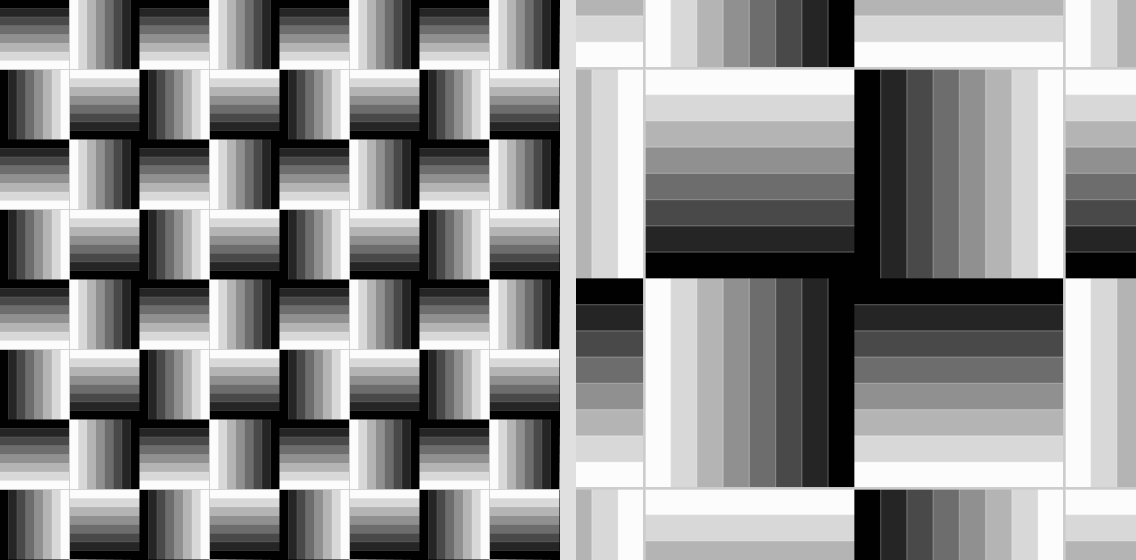
Left: the whole. Right: its middle third, enlarged.
Reproduce this pattern procedurally as a Shadertoy shader.

```glsl
// Basket weave of square cells, each cut into flat grey steps from black to white.
// Mirror-folded coordinates give the ramps; a checker picks their direction.
// Pale hairlines run along the white cell borders and faint seams between steps.

#define CELLS 8.0         // cells across and down, even so that it tiles
#define STEPS 8.0         // grey steps per cell
#define WHITE 0.988       // brightest step
#define BLACK 0.004       // darkest step
#define LINE_GREY 0.80    // border hairline tone
#define LINE_WIDTH 0.0125 // border hairline width, in cells
#define SEAM_WIDTH 0.006  // seam between steps, in cells
#define SEAM_GLOW 0.25    // seam strength
#define OFFSET 0.0078     // shift of the grid, in cells

// Exact coverage of a line by a box of width px at distance d
float lineCover(float d, float width, float px) {
    float h = 0.5 * width;
    return clamp((h - d) / px + 0.5, 0.0, 1.0) - clamp((-h - d) / px + 0.5, 0.0, 1.0);
}

// Stepped grey ramp for t in 0..1, with smoothed steps and faint seams
float steppedRamp(float t, float px) {
    float s = t * STEPS;
    float edge = clamp(floor(s + 0.5), 1.0, STEPS - 1.0);
    float level = edge - 1.0 + clamp((s - edge) / (px * STEPS) + 0.5, 0.0, 1.0);
    float grey = mix(BLACK, WHITE, level / (STEPS - 1.0));
    float seam = lineCover(abs(s - edge) / STEPS, SEAM_WIDTH, px);
    return mix(grey, 1.0, SEAM_GLOW * seam);
}

void mainImage(out vec4 fragColor, in vec2 fragCoord) {
    vec2 px = CELLS / iResolution.xy;
    vec2 p = fragCoord * px + vec2(OFFSET, -OFFSET);

    // Triangle wave: rises over even cells, falls over odd ones
    vec2 fold = 1.0 - abs(mod(p, 2.0) - 1.0);

    // Smoothed checker of ramp directions
    vec2 parity = 1.0 - 2.0 * mod(floor(p), 2.0);
    vec2 side = parity * clamp(2.0 * min(fold, 1.0 - fold) / px, 0.0, 1.0);
    float upright = 0.5 + 0.5 * side.x * side.y;
    float grey = mix(steppedRamp(fold.y, px.y), steppedRamp(fold.x, px.x), upright);

    // Hairlines where the white ends meet
    float border = max(lineCover(1.0 - fold.x, LINE_WIDTH, px.x),
                       lineCover(1.0 - fold.y, LINE_WIDTH, px.y));
    fragColor = vec4(vec3(mix(grey, LINE_GREY, border)), 1.0);
}
```
